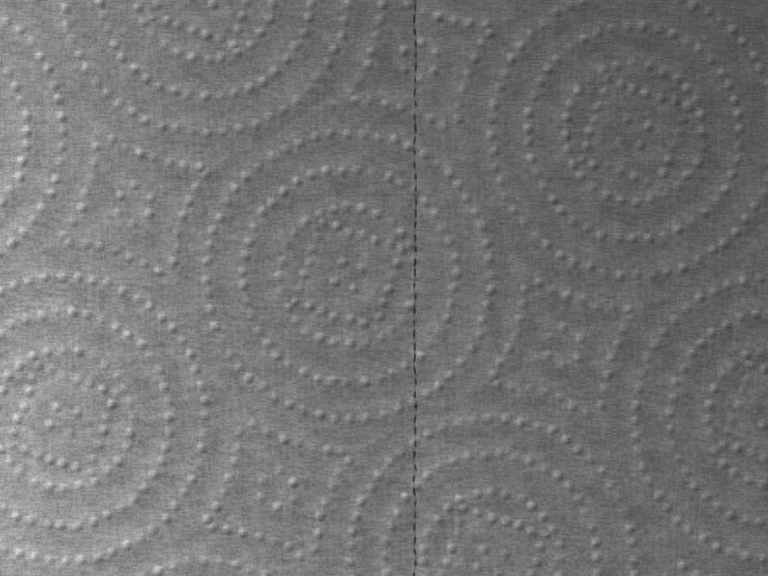
A Shadertoy shader for this texture:

```glsl
const float TAU = 6.2831853;
const float CELL = 0.554;

float hash(vec2 p) {
    return fract(sin(dot(p, vec2(127.1, 311.7))) * 43758.5453);
}

float noise(vec2 p) {
    vec2 i = floor(p), f = fract(p);
    f = f * f * (3.0 - 2.0 * f);
    return mix(mix(hash(i), hash(i + vec2(1, 0)), f.x),
               mix(hash(i + vec2(0, 1)), hash(i + vec2(1, 1)), f.x), f.y);
}

// One rounded bump, slightly displaced and of uneven height
float bump(vec2 offset, vec2 id) {
    vec2 jitter = vec2(hash(id), hash(id + 17.3)) - 0.5;
    float height = 0.5 + 0.7 * hash(id + 41.9);
    return height * (1.0 - smoothstep(0.001, 0.0115, length(offset + 0.005 * jitter)));
}

// Bumps evenly spaced on a circle, kept only inside the given half extent
float ring(vec2 q, float radius, float count, float extent, vec2 seed) {
    float id = round(atan(q.y, q.x) / TAU * count);
    float angle = id * TAU / count;
    vec2 centre = radius * vec2(cos(angle), sin(angle));
    vec2 inside = step(abs(centre), vec2(extent));
    return inside.x * inside.y * bump(q - centre, seed + vec2(mod(id, count), radius * 90.0));
}

// Bumps along the sides of a square standing on its corner
float square(vec2 q, vec2 seed) {
    vec2 r = vec2(q.x + q.y, q.y - q.x) * 0.7071;
    bool upright = abs(r.x) > abs(r.y);
    vec2 s = upright ? r : r.yx;
    float id = clamp(round(s.y / 0.0245), -3.0, 3.0);
    float side = sign(s.x) + (upright ? 5.0 : 9.0);
    return bump(s - vec2(sign(s.x) * 0.073, id * 0.0245), seed + vec2(id, side));
}

// Embossed height of the sheet
float relief(vec2 p) {
    p -= vec2(0.604, 0.523);
    vec2 lattice = vec2(dot(p, vec2(0.894, 0.448)), dot(p, vec2(0.448, -0.894))) / CELL;
    vec2 cell = round(lattice), corner = floor(lattice);
    vec2 q = (lattice - cell) * CELL;
    vec2 gap = (lattice - corner - 0.5) * CELL;
    vec2 seed = cell * 13.7;

    // Concentric rings, with the outermost cut into arcs around the gaps
    float h = ring(q, 0.120, 28.0, CELL, seed);
    h = max(h, ring(q, 0.185, 43.0, CELL, seed));
    h = max(h, ring(q, 0.247, 56.0, CELL, seed));
    h = max(h, ring(q, 0.306, 70.0, CELL * 0.5 - 0.004, seed));

    // Inner square and the small clusters
    h = max(h, square(q, seed));
    h = max(h, ring(q, 0.025, 4.0, CELL, seed));
    h = max(h, ring(gap, 0.032, 6.0, CELL, corner * 7.9));

    // Soft swell of the paper between rings
    float swell = cos((length(q) - 0.120) / 0.0625 * TAU);
    return h + 0.25 * swell + 0.6 * noise(p * 26.0);
}

void mainImage(out vec4 fragColor, in vec2 fragCoord) {
    vec2 p = fragCoord / iResolution.y;
    float pixel = 1.0 / iResolution.y;

    // Light falling off from the left
    float shade = 0.338 + 0.265 * exp(-1.5 * p.x) + 0.07 * (0.5 - p.y);

    // Bumps lit from the upper left
    float h = relief(p);
    float slope = h - relief(p + vec2(-0.0040, 0.0045));
    shade *= 1.0 + 0.28 * slope + 0.07 * (h - 0.35);

    // Fibres and crossed weave
    float grain = noise(p * 340.0) + noise(p * vec2(90.0, 320.0))
                + 0.6 * noise(p * vec2(300.0, 90.0)) + 0.6 * noise(p * vec2(40.0, 80.0));
    shade *= 1.0 + 0.155 * (grain - 1.6);

    // Faint, ragged perforated seam
    float seam = p.x - 0.7205 - 0.004 * (noise(vec2(p.y * 60.0, 3.0)) - 0.5);
    shade += 0.022 * smoothstep(-pixel, pixel, seam) * exp(-max(seam, 0.0) * 6.0);
    float line = 1.0 - smoothstep(0.0006, 0.0006 + 1.5 * pixel, abs(seam));
    float dash = smoothstep(0.3, 0.6, abs(fract(p.y / 0.021) - 0.5) + 0.4 * noise(p * 70.0));
    shade *= 1.0 - line * mix(0.12, 0.5, dash);

    fragColor = vec4(vec3(clamp(shade, 0.0, 1.0)), 1.0);
}
```
